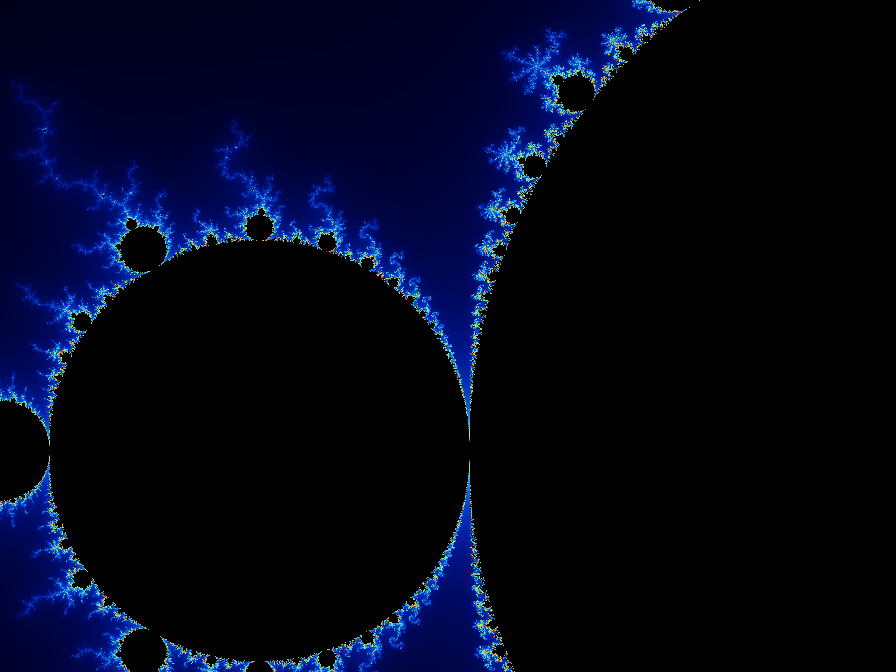
A WebGL 1 fragment shader for this background:

```glsl
precision highp float;
// Escape-time view of the Mandelbrot set around the cusp between its
// main cardioid and its period-two disc. A fractional escape count drives
// polynomial colour ramps: black, blue, cyan, yellow, red, black.

uniform vec2 u_resolution;

const int MAX_STEPS = 300;

vec2 complexSquare(vec2 z) {
  return vec2(z.x * z.x - z.y * z.y, 2.0 * z.x * z.y);
}

// The two largest bodies have closed forms, so they need no iteration.
bool insideMainBodies(vec2 c) {
  float ySquared = c.y * c.y;
  float shifted = c.x - 0.25;
  float q = shifted * shifted + ySquared;
  bool inCardioid = q * (q + shifted) < 0.25 * ySquared;
  bool inDisc = dot(c + vec2(1.0, 0.0), c + vec2(1.0, 0.0)) < 0.0625;
  return inCardioid || inDisc;
}

// Smooth escape count scaled to 0..1; points that never escape give 1.
float escapeTime(vec2 c) {
  if (insideMainBodies(c)) return 1.0;
  vec2 z = vec2(0.0);
  for (int i = 1; i <= MAX_STEPS; i++) {
    z = complexSquare(z) + c;
    float sizeSquared = dot(z, z);
    if (sizeSquared > 256.0) {
      float steps = float(i) - log2(0.5 * log2(sizeSquared));
      return clamp(steps / float(MAX_STEPS), 0.0, 1.0);
    }
  }
  return 1.0;
}

// Overlapping Bernstein-like humps, all zero at both ends.
vec3 escapeColor(float t) {
  float s = 1.0 - t;
  return vec3(9.0 * s * t * t * t,
              15.0 * s * s * t * t,
              8.5 * s * s * s * t);
}

void main() {
  // The canvas height spans 0.8 units of the complex plane.
  vec2 position = (gl_FragCoord.xy - 0.5 * u_resolution) / u_resolution.y;
  vec2 c = vec2(-0.77568, 0.13647) + 0.8 * position;
  gl_FragColor = vec4(escapeColor(escapeTime(c)), 1.0);
}
```
